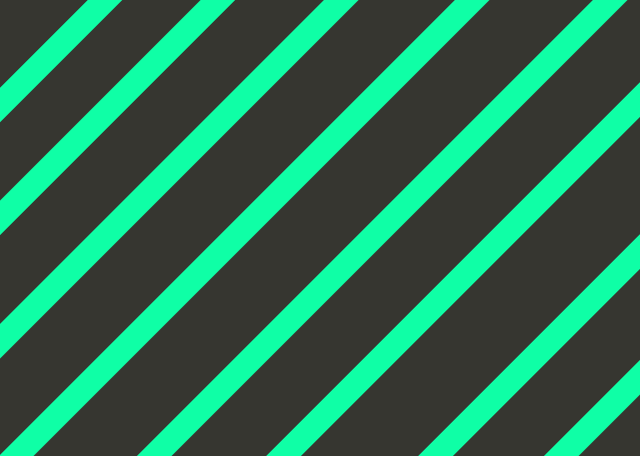
Give the GLSL for this pattern, as a WebGL 2 fragment shader.

```glsl
#version 300 es
precision highp float;
// Eight green diagonal stripes, unevenly spaced, on a dark grey ground.

uniform vec2 u_resolution;
out vec4 outColor;

// Position of a stripe's centre along the diagonal axis, in canvas heights.
float stripeCentre(float index) {
    float t = index - 3.5;
    float drift = 1.1839 + t * (0.2986 + t * (0.00397 - t * 0.001));
    // Alternating nudge, strongest near the lower right
    float nudge = 0.0184 * cos(3.14159 * index) * exp(-0.675 * (t - 2.0) * (t - 2.0));
    return drift + nudge;
}

void main() {
    vec2 p = gl_FragCoord.xy / u_resolution.y;

    // Diagonal axis: zero at the top left corner, growing to the lower right
    float diagonal = p.x + 1.0 - p.y;

    // Signed distance to the nearest stripe
    float stripeDistance = 1e3;
    for (int i = 0; i < 8; i++) {
        float offset = abs(diagonal - stripeCentre(float(i)));
        stripeDistance = min(stripeDistance, (offset - 0.038) * 0.7071);
    }

    // Smooth edge one pixel wide
    float coverage = clamp(0.5 - stripeDistance * u_resolution.y, 0.0, 1.0);

    vec3 ground = vec3(0.21, 0.21, 0.19);
    vec3 green = vec3(0.06, 1.0, 0.65);
    outColor = vec4(mix(ground, green, coverage), 1.0);
}
```
